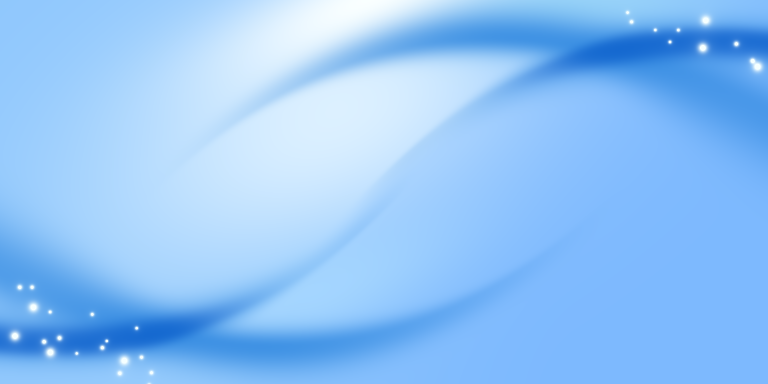
Reproduce this background procedurally as a Shadertoy shader.

```glsl
const vec3 LEFT_BLUE = vec3(0.56, 0.78, 0.99);
const vec3 RIGHT_BLUE = vec3(0.49, 0.725, 0.995);
const vec3 PALE_BLUE = vec3(0.86, 0.94, 1.0);
const vec3 POOL_BLUE = vec3(0.66, 0.85, 1.0);
const vec3 CYAN_MIST = vec3(0.60, 0.84, 0.97);
const vec3 FOLD_BLUE = vec3(0.20, 0.54, 0.88);
const vec3 DEEP_BLUE = vec3(0.05, 0.38, 0.80);

vec2 hash2(float n) {
    vec3 h = fract(vec3(n) * vec3(0.1031, 0.1030, 0.0973));
    h += dot(h, h.yzx + 33.33);
    return fract((h.xx + h.yz) * h.zy);
}

// Elliptical glow, turned by an angle
float glow(vec2 p, vec2 centre, vec2 radius, float angle) {
    vec2 d = p - centre;
    float c = cos(angle), s = sin(angle);
    d = vec2(c * d.x + s * d.y, c * d.y - s * d.x) / radius;
    return exp(-dot(d, d));
}

// Approximate signed distance to a cubic arch, positive above it
float archDistance(vec2 p, vec2 peak, float bend, float skew) {
    float x = p.x - peak.x;
    float height = peak.y - x * x * (bend + skew * x);
    float slope = x * (2.0 * bend + 3.0 * skew * x);
    return (p.y - height) / sqrt(1.0 + slope * slope);
}

// Band with a separate softness on each side
float softBand(float d, float below, float above) {
    float t = d / (d < 0.0 ? below : above);
    return exp(-t * t);
}

float longArch(vec2 p) {
    return archDistance(p, vec2(1.28, 0.903), 0.43, -0.083);
}

float creaseArch(vec2 p) {
    return archDistance(p, vec2(1.85, 0.895), 0.325, -0.196);
}

// Long fold in x, crease in y
vec2 foldShade(vec2 p) {
    float rise = smoothstep(0.5, 1.3, p.x);
    float spread = smoothstep(1.4, 2.0, p.x);
    float longFold = softBand(longArch(p),
        mix(0.012, 0.045, rise) + 0.08 * spread,
        mix(0.035, 0.07, rise));
    longFold *= smoothstep(0.35, 1.35, p.x) * (1.0 - 0.2 * spread);

    float swell = smoothstep(1.0, 1.7, p.x);
    float crease = softBand(creaseArch(p),
        mix(0.025, 0.065, swell), mix(0.008, 0.05, swell));
    crease *= 0.14 * smoothstep(0.9, 1.1, p.x)
            + 0.72 * smoothstep(1.1, 1.65, p.x);
    return vec2(longFold, crease);
}

vec3 applyFolds(vec3 colour, vec2 shade) {
    colour = mix(colour, FOLD_BLUE, 0.88 * shade.x);
    vec3 creaseColour = mix(FOLD_BLUE, DEEP_BLUE, smoothstep(0.2, 0.8, shade.y));
    return mix(colour, creaseColour, shade.y);
}

vec3 background(vec2 p) {
    vec3 colour = mix(LEFT_BLUE, RIGHT_BLUE, smoothstep(0.3, 1.5, p.x));
    float beyondCrease = smoothstep(0.02, -0.05, creaseArch(p));
    float pale = glow(p, vec2(0.88, 0.70), vec2(0.66, 0.36), 0.42);
    colour = mix(colour, PALE_BLUE, pale * (1.0 - 0.35 * beyondCrease));
    colour = mix(colour, POOL_BLUE, 0.75 * glow(p, vec2(0.82, 0.23), vec2(0.36, 0.12), 0.4));
    colour = mix(colour, CYAN_MIST, 0.8 * glow(p, vec2(1.5, 1.0), vec2(0.4, 0.13), 0.0));
    return mix(colour, vec3(0.98, 1.0, 1.0), glow(p, vec2(0.98, 1.01), vec2(0.42, 0.12), 0.4));
}

// Scattered lights in a slanted patch; every fifth one is large
float sparkles(vec2 p, vec2 centre, vec2 extent, int count, float seed) {
    float light = 0.0;
    for (int i = 0; i < count; i++) {
        float id = float(i) + seed;
        vec2 offset = (2.0 * hash2(id * 7.31) - 1.0) * extent;
        offset.y -= 0.35 * offset.x;
        float size = i % 5 == 0 ? 0.012 : mix(0.004, 0.007, hash2(id + 91.7).x);
        float d = length(p - centre - offset) / size;
        light += exp(-d * d) + 0.4 * exp(-d * 0.9);
    }
    return min(light, 1.0);
}

void mainImage(out vec4 fragColor, in vec2 fragCoord) {
    vec2 p = fragCoord / iResolution.xy * vec2(2.0, 1.0);
    vec2 turned = vec2(2.0, 1.0) - p;

    // The folds repeat under a half turn about the centre
    vec3 colour = background(p);
    colour = applyFolds(colour, foldShade(p));
    colour = applyFolds(colour, foldShade(turned));

    // Lights in two opposite corners
    float light = sparkles(p, vec2(0.2, 0.13), vec2(0.2, 0.09), 18, 3.0)
                + sparkles(p, vec2(1.8, 0.92), vec2(0.2, 0.06), 11, 47.0);
    colour = mix(colour, vec3(0.96, 1.0, 1.0), min(light, 1.0));
    fragColor = vec4(colour, 1.0);
}
```
